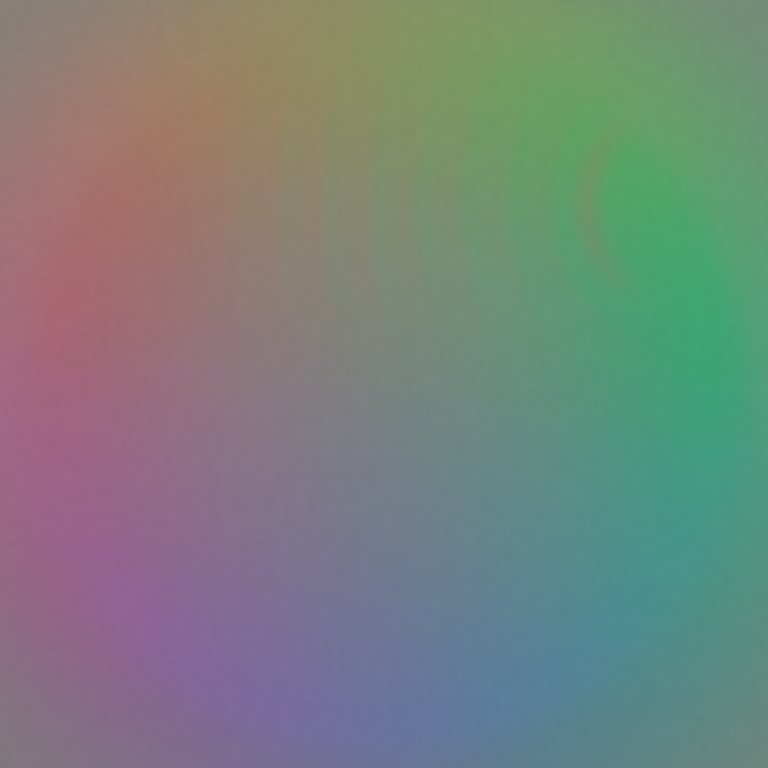
This background is drawn by a Shadertoy shader. Its source:

```glsl
// A soft colour wheel: hue follows the angle, saturation grows towards the rim
// of a blurred disc and fades beyond it. Two rim glows, faint ripples around
// a green spot and a little grain are added to the wheel.

#define CENTRE vec2(0.50, 0.49)
#define DISC_RADIUS 0.475
#define RIM_BLUR 0.035
#define FULL_COLOUR_RADIUS 0.42
#define RIPPLE_CENTRE vec2(0.86, 0.735)
#define RIPPLE_START 0.095
#define RIPPLE_STEP 0.060
#define RIPPLE_STRENGTH 0.014
#define GRAIN_SCALE 110.0
#define GRAIN_STRENGTH 0.010

const vec3 GREY = vec3(0.475, 0.510, 0.500);
const vec3 HUE_AMPLITUDE = vec3(0.175, 0.120, 0.115);
const vec3 HUE_PHASE = vec3(160.0, 30.0, 265.0);
const vec3 GREEN_SHIFT = vec3(-0.085, 0.022, -0.022);
const vec3 RED_SHIFT = vec3(0.005, -0.025, -0.035);
const vec3 RIPPLE_TINT = vec3(1.0, -0.55, -0.1);

float hash(vec2 cell) {
    return fract(sin(dot(cell, vec2(127.1, 311.7))) * 43758.5453);
}

float valueNoise(vec2 p) {
    vec2 cell = floor(p);
    vec2 f = fract(p);
    f = f * f * (3.0 - 2.0 * f);
    float low = mix(hash(cell), hash(cell + vec2(1.0, 0.0)), f.x);
    float high = mix(hash(cell + vec2(0.0, 1.0)), hash(cell + 1.0), f.x);
    return mix(low, high, f.y);
}

float bell(float x, float width) {
    return exp(-x * x / (width * width));
}

// Grey middle, with one cosine per channel around the wheel
vec3 colourWheel(float angle, float radius) {
    float saturation = min(radius / FULL_COLOUR_RADIUS, 1.0);
    saturation *= 1.0 - 0.65 * smoothstep(0.47, 0.72, radius);
    return GREY + saturation * HUE_AMPLITUDE * cos(angle - radians(HUE_PHASE));
}

// Glow that hugs the inside of the rim around a given direction
float rimGlow(float angle, float radius, float direction, float focus) {
    float around = exp(-focus * (1.0 - cos(angle - radians(direction))));
    return around * bell(radius - 0.40, 0.15);
}

// Faint rings on the left of the green spot, the inner crescent being strongest
float ripples(vec2 p) {
    vec2 q = p - RIPPLE_CENTRE;
    float d = length(q * vec2(1.0, 0.8));
    float window = bell(q.y, 0.15) * smoothstep(0.0, -0.08, q.x)
                 * smoothstep(-0.66, -0.42, q.x);
    float wave = cos(6.2831853 * (d - RIPPLE_START) / RIPPLE_STEP);
    float rings = RIPPLE_STRENGTH * wave * smoothstep(0.06, 0.10, d);
    float crescent = 0.065 * bell(d - RIPPLE_START, 0.018);
    return window * (rings + crescent);
}

void mainImage(out vec4 fragColor, in vec2 fragCoord) {
    vec2 p = fragCoord / iResolution.xy;
    vec2 fromCentre = p - CENTRE;
    float radius = length(fromCentre);
    float angle = atan(fromCentre.y, fromCentre.x + 1e-5);
    float inside = 1.0 - smoothstep(DISC_RADIUS - RIM_BLUR,
                                    DISC_RADIUS + RIM_BLUR, radius);

    // Wheel, with less blue outside the lower rim
    vec3 colour = colourWheel(angle, radius);
    colour.b -= 0.04 * (1.0 - inside) * smoothstep(0.5, 0.2, p.y);

    // Glows and ripples inside the disc
    colour += inside * GREEN_SHIFT * rimGlow(angle, radius, 20.0, 3.5);
    colour += inside * RED_SHIFT * rimGlow(angle, radius, 152.0, 5.0);
    colour += inside * RIPPLE_TINT * ripples(p);

    // Grain
    colour += GRAIN_STRENGTH * (valueNoise(p * GRAIN_SCALE) - 0.5);
    fragColor = vec4(clamp(colour, 0.0, 1.0), 1.0);
}
```
